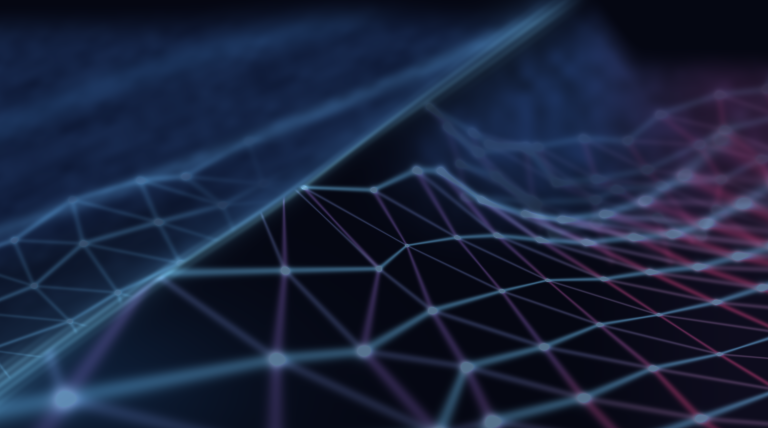
Give the GLSL for this background, as a Shadertoy shader.

```glsl
// A glowing wire mesh folded into a steep ridge, with blue haze behind and red threads on the right.
#define GRID_HEIGHT 430.0
#define NIGHT vec3(0.018, 0.026, 0.07)
#define NAVY vec3(0.045, 0.085, 0.19)
#define HAZE_BLUE vec3(0.09, 0.16, 0.30)
#define PLUM vec3(0.16, 0.10, 0.21)
#define CYAN vec3(0.22, 0.38, 0.46)
#define VIOLET vec3(0.21, 0.15, 0.28)
#define RED vec3(0.36, 0.10, 0.18)
#define CREST_GLOW vec3(0.17, 0.27, 0.29)
#define LIGHT_LIMIT vec3(0.32, 0.42, 0.48)

const int FRONT = 0;
const int LEFT = 1;
const int FAR = 2;

vec2 hash2(vec2 p) {
    vec3 h = fract(p.xyx * vec3(0.1031, 0.1030, 0.0973));
    h += dot(h, h.yzx + 33.33);
    return fract((h.xx + h.yz) * h.zy);
}

float noise(vec2 p) {
    vec2 c = floor(p), f = fract(p);
    f = f * f * (3.0 - 2.0 * f);
    return mix(mix(hash2(c).x, hash2(c + vec2(1, 0)).x, f.x),
               mix(hash2(c + vec2(0, 1)).x, hash2(c + 1.0).x, f.x), f.y);
}

float bell(float d, float w) {
    return exp(-d * d / (w * w));
}

float segmentDistance(vec2 p, vec2 a, vec2 b) {
    vec2 v = b - a;
    return length(p - a - v * clamp(dot(p - a, v) / dot(v, v), 0.0, 1.0));
}

// Front sheet: perspective rows, a zigzag column, a hump, a near flare and a far lift
vec2 frontNode(float i, float j) {
    vec2 n = vec2(325.0 + 15.0 * j + (40.0 + 16.0 * j) * i - 1.2 * j * i * i,
                  187.0 + 66.0 * j + (5.0 - 7.0 * j) * i);
    n.x += (14.0 * j + 3.0 - 22.0 * cos(3.1416 * j)) * bell(i, 0.5) + 18.0 * bell(i - 1.5, 0.8);
    n.y += 17.0 * j * clamp(1.0 - i, 0.0, 1.0)
         - (10.0 + 22.0 * max(1.0 - j, 0.0)) * bell(i - 2.6, 1.1);
    n += max(-1.0 - i, 0.0) * j * vec2(-70.0, 14.0 * (j - 1.0));
    float lift = max(i - 6.0, 0.0);
    n.y -= 3.0 * lift * lift * max(2.0 - j, 0.0);
    return n;
}

// Lattice node of a sheet with its jitter
vec2 node(int sheet, float i, float j) {
    vec2 jitter = hash2(vec2(i, j) + 31.0 + 17.0 * float(sheet)) - 0.5;
    if (sheet == FRONT) return frontNode(i, j) + jitter * 7.0;
    if (sheet == LEFT)
        return vec2(10.0 + 60.0 * i + 25.0 * j,
                    232.0 - 22.0 * i + (48.0 - 4.0 * i) * j) + jitter * 24.0;
    return vec2(420.0 + 42.0 * i + 20.0 * j,
                100.0 + 30.0 * j + 22.0 * i - 3.0 * i * i) + jitter * 30.0;
}

// Defocus: line half-width at a position on a sheet
float lineWidth(int sheet, vec2 p) {
    if (sheet == FRONT) return 1.1 + abs((p.y - 250.0) * 0.038 + (430.0 - p.x) * 0.012);
    if (sheet == LEFT) return 1.3 + max(385.0 - p.y, 0.0) * 0.012;
    return 4.5;
}

// Light of all threads and knots of one sheet
vec3 mesh(int sheet, vec2 p, ivec2 first, ivec2 last) {
    float w = lineWidth(sheet, p);
    float strength = 1.0 / (1.0 + 0.07 * w);
    vec3 cross = mix(VIOLET, RED, smoothstep(480.0, 740.0, p.x + 40.0 * sin(p.y * 0.05)));
    if (sheet == LEFT) cross = CYAN * 0.6;
    vec3 light = vec3(0);
    for (int j = first.y; j <= last.y; j++)
    for (int i = first.x; i <= last.x; i++) {
        float u = float(i), v = float(j);
        vec2 a = node(sheet, u, v);
        if (distance(a, p) > 270.0) continue;
        vec2 along = node(sheet, u + 1.0, v);
        vec2 down = node(sheet, u, v + 1.0);
        vec2 diagonal = node(sheet, u + 1.0, v + 1.0);
        vec3 threads = CYAN * bell(segmentDistance(p, a, along), w)
                     + cross * bell(segmentDistance(p, a, down), w)
                     + 0.7 * mix(CYAN, cross, 0.6) * bell(segmentDistance(p, a, diagonal), w * 0.75)
                     + 0.4 * CYAN * bell(distance(p, a), w * 1.7);
        light += threads * strength * (1.0 - min(light * 1.8, 1.0));
    }
    return min(light, LIGHT_LIMIT);
}

void mainImage(out vec4 fragColor, in vec2 fragCoord) {
    // Grid units with y running downwards
    vec2 p = vec2(fragCoord.x, iResolution.y - fragCoord.y) * GRID_HEIGHT / iResolution.y;
    float side = p.y - (385.0 - 0.67 * p.x + 6.0 * bell(p.x - 280.0, 80.0));
    float upper = p.y - (232.0 - 0.34 * p.x - 0.0001 * p.x * p.x);
    float softness = 4.0 + 14.0 * smoothstep(330.0, 520.0, p.x);
    float front = smoothstep(-softness, softness, side);

    // Skyline
    float top = 26.0 + 44.0 * smoothstep(590.0, 650.0, p.x)
              - 26.0 * bell(p.x - 565.0, 45.0) - 14.0 * bell(p.x - 350.0, 120.0);
    float land = smoothstep(top - 24.0, top + 26.0, p.y);

    // Haze behind the ridge, streaked along the slope
    vec2 slope = vec2(p.x * 0.93 - p.y * 0.37, p.x * 0.37 + p.y * 0.93);
    float streak = 0.6 * noise(slope * vec2(0.018, 0.055)) + 0.4 * noise(slope * vec2(0.07, 0.11));
    vec3 back = mix(NAVY, HAZE_BLUE, 0.15 + 0.9 * streak);
    back *= 1.0 - 0.35 * smoothstep(0.0, 50.0, upper) * (1.0 - smoothstep(100.0, 300.0, p.x));
    float band = p.y - (130.0 - 0.45 * p.x + 0.0004 * p.x * p.x);
    back += vec3(0.03, 0.065, 0.09) * bell(band, 15.0) * (1.0 - smoothstep(300.0, 430.0, p.x));

    // Dark front slope, misty towards the far right and the near left corner
    vec2 fall = vec2(p.x * 0.77 - p.y * 0.64, p.x * 0.64 + p.y * 0.77);
    float grain = 0.5 * noise(fall * vec2(0.06, 0.02)) + 0.5 * noise(p * 0.07);
    float mist = (1.0 - smoothstep(130.0, 275.0, p.y)) * smoothstep(-10.0, 70.0, side)
               * smoothstep(340.0, 520.0, p.x + 0.3 * (200.0 - p.y));
    vec3 mistColor = mix(HAZE_BLUE * 1.05, PLUM, smoothstep(560.0, 740.0, p.x)) * (0.75 + 0.5 * grain);
    vec3 face = mix(NIGHT, mistColor, mist);
    face += PLUM * 0.2 * smoothstep(560.0, 740.0, p.x) * (1.0 - mist);
    vec2 corner = (p - vec2(60, 390)) / vec2(190, 95);
    face += vec3(0.035, 0.095, 0.15) * exp(-dot(corner, corner));

    // Wire sheets
    if (front < 1.0 && p.x < 330.0)
        back += 0.5 * mesh(LEFT, p, ivec2(-2, 0), ivec2(5, 3))
              * smoothstep(-25.0, 10.0, upper) * (1.0 - smoothstep(140.0, 310.0, p.x));
    if (front > 0.0) {
        face += mesh(FRONT, p, ivec2(-3, 0), ivec2(11, 5)) * (1.0 - 0.6 * mist)
              * smoothstep(90.0, 165.0, p.y);
        if (p.x > 380.0 && p.y < 290.0)
            face += 0.24 * mesh(FAR, p, ivec2(0, 0), ivec2(8, 3));
    }
    vec3 color = mix(NIGHT, mix(back, face, front), land);

    // Ridge lines
    float fade = 1.0 - smoothstep(525.0, 600.0, p.x);
    color += vec3(0.08, 0.14, 0.17) * bell(upper, 9.0) * fade * (0.7 + 0.5 * streak);
    float crestWidth = 5.0 + 14.0 * exp(-p.x / 120.0) + 9.0 * smoothstep(350.0, 520.0, p.x);
    float strands = 0.85 + 0.15 * sin(side * 0.7 + p.x * 0.04);
    float crestFade = fade * (1.0 - 0.4 * smoothstep(280.0, 480.0, p.x));
    color += CREST_GLOW * bell(side, crestWidth) * strands * crestFade;
    color += vec3(0.04, 0.075, 0.095) * bell(side + 6.0, crestWidth * 3.0) * crestFade;

    fragColor = vec4(color, 1.0);
}
```
